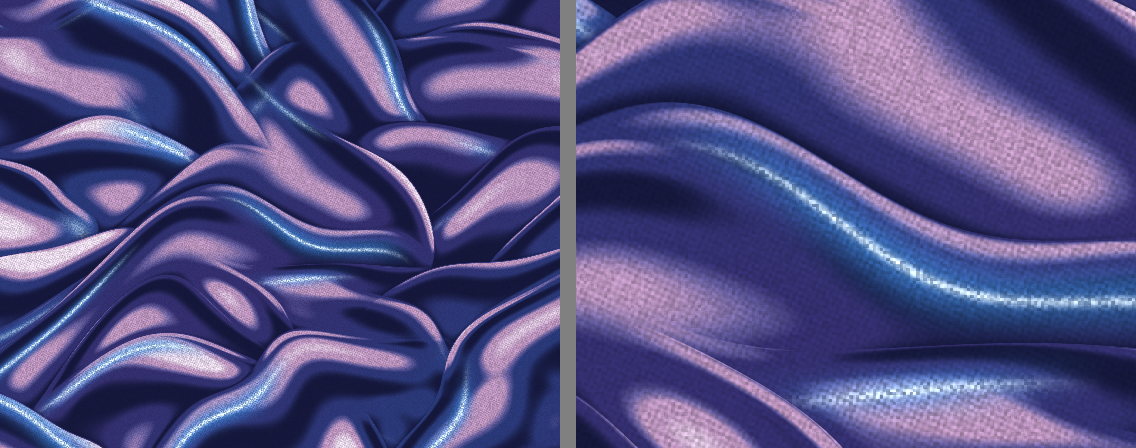
Left, the full canvas; right, a detail of the centre.
Reproduce this texture procedurally as a Shadertoy shader.

```glsl
// Draped iridescent satin: overlapping curved folds, painted back to front.
// Each fold has a crisp arched crest, soft ends, sheen bands that follow the
// crest, thin blue-white gloss streaks and a fine woven grain.

#define FOLD_COUNT 32
#define FOLD_LENGTH 0.56
#define FOLD_WIDTH 0.27
#define FOLD_TILT 1.15
#define SHEEN_BANDS 9.5
#define SHEEN_LEVEL 0.88
#define SHADOW_DEPTH 0.85
#define GLOSS_STRENGTH 0.95
#define WEAVE_FREQ 150.0
#define WEAVE_STRENGTH 0.20

const vec3 NAVY   = vec3(0.08, 0.09, 0.23);
const vec3 INDIGO = vec3(0.16, 0.22, 0.47);
const vec3 PLUM   = vec3(0.20, 0.18, 0.43);
const vec3 VIOLET = vec3(0.39, 0.36, 0.61);
const vec3 MAUVE  = vec3(0.72, 0.57, 0.73);
const vec3 PALE   = vec3(0.89, 0.83, 0.90);
const vec3 AZURE  = vec3(0.24, 0.50, 0.82);
const vec3 GLINT  = vec3(0.88, 0.95, 1.00);

float hash(float n) { return fract(sin(n * 127.1) * 4375.85); }

float hash2(vec2 c) { return fract(sin(dot(c, vec2(12.99, 78.23))) * 4375.85); }

mat2 rotation(float a) { return mat2(cos(a), -sin(a), sin(a), cos(a)); }

float bell(float x, float width) { return exp(-x * x / (width * width)); }

// Swirls the plane so that no crest stays straight
vec2 swirl(vec2 p) {
    p += 0.055 * sin(p.yx * vec2(5.3, 6.1) + vec2(0.7, 2.1));
    p += 0.022 * sin(p.yx * vec2(12.0, 10.0) + vec2(4.0, 1.3));
    return p;
}

// Paints one fold over cloth = (sheen, azure halo, white glint)
vec3 addFold(vec3 cloth, vec2 p, float id, float aspect) {
    float order = (id + 0.5) / float(FOLD_COUNT);
    float r1 = hash(id + 1.3), r2 = hash(id + 37.7), r3 = hash(id + 71.9);
    vec2 center = vec2(aspect * fract(id * 0.618 + 0.2), 1.14 - 1.08 * order);
    vec2 q = rotation(FOLD_TILT * (2.0 * r1 - 1.0)) * (p - center);

    // Bent crest line and depth below it
    q.x += 0.05 * sin(8.0 * q.y + 6.28 * r2);
    q.y += 0.045 * sin(7.0 * q.x + 6.28 * r3) + 0.012 * sin(17.0 * q.x + 6.28 * r1);
    float depth = -q.y - mix(0.2, 1.5, r2) * q.x * q.x;
    float width = FOLD_WIDTH * mix(0.65, 1.3, r3);
    float along = abs(q.x) / (FOLD_LENGTH * mix(0.7, 1.25, r1));
    float body = 1.0 - smoothstep(0.6, 1.0, along);

    // Shade cast on the cloth behind the crest
    cloth *= 1.0 - SHADOW_DEPTH * body * exp(-abs(depth) / 0.024);

    // Sheen bands, packed tighter near the crest as on a cylinder
    float u = clamp(depth / width, 0.0, 1.0);
    float phase = SHEEN_BANDS * sqrt(u) + 6.28 * r2
                + 1.0 * sin(5.0 * q.x + 6.28 * r3)
                + 0.4 * sin(19.0 * q.x + 14.0 * depth);
    float patches = SHEEN_LEVEL + 0.24 * sin(5.0 * q.x + 7.0 * q.y + 6.28 * r1);
    float sheen = (0.5 + 0.5 * sin(phase)) * patches;

    // Narrow lit rim where the cloth turns over the crest
    float rim = smoothstep(-0.2, 0.5, sin(5.0 * q.x + 6.28 * r1));
    sheen = max(sheen, 0.74 * rim * bell(depth - 0.007, 0.009));

    // Gloss streak running beside the crest
    float streak = depth - 0.020 - 0.03 * r1 - 0.008 * sin(9.0 * q.x + 6.28 * r2);
    float lit = smoothstep(-0.1, 0.8, sin(6.0 * q.x + 6.28 * r3));
    float halo = lit * bell(streak, 0.012 + 0.016 * r2);
    float glint = lit * bell(streak, 0.004 + 0.004 * r3);

    // Crisp crest in the middle, melting away at the ends and below
    float soft = 1.0 / iResolution.y + 0.05 * smoothstep(0.45, 1.0, along);
    float cover = smoothstep(-soft, soft, depth) * body
                * (1.0 - smoothstep(0.75, 1.15, depth / width));
    return mix(cloth, vec3(sheen, halo, glint), cover);
}

vec3 satinColor(float sheen, float plumShare) {
    vec3 c = mix(NAVY, mix(INDIGO, PLUM, plumShare), smoothstep(0.02, 0.22, sheen));
    c = mix(c, VIOLET, smoothstep(0.40, 0.54, sheen));
    c = mix(c, MAUVE, smoothstep(0.50, 0.63, sheen));
    return mix(c, PALE, smoothstep(0.72, 0.92, sheen));
}

void mainImage(out vec4 fragColor, in vec2 fragCoord) {
    vec2 uv = fragCoord / iResolution.y;
    vec2 p = swirl(uv);

    // Flat cloth beneath the folds
    float ground = 0.5 + 0.5 * sin(9.0 * p.x + 5.0 * p.y + 2.0 * sin(6.0 * p.y));
    vec3 cloth = vec3(0.8 * ground, 0.0, 0.0);
    for (int i = 0; i < FOLD_COUNT; i++) {
        cloth = addFold(cloth, p, float(i), iResolution.x / iResolution.y);
    }

    // Woven threads and sparkling grain, strongest where light falls
    vec2 thread = sin(6.28 * WEAVE_FREQ * rotation(0.35) * uv);
    float grain = hash2(floor(uv * 400.0)) - 0.5;
    float weave = WEAVE_STRENGTH * (0.45 * thread.x * thread.y + grain);
    float light = smoothstep(0.25, 0.7, cloth.x) + cloth.y;

    float plumShare = 0.5 + 0.5 * sin(4.0 * p.x - 5.0 * p.y + 1.0);
    vec3 color = satinColor(cloth.x, plumShare);
    color = mix(color, AZURE, GLOSS_STRENGTH * 0.85 * cloth.y);
    color = mix(color, GLINT, GLOSS_STRENGTH * cloth.z * (0.85 + 0.6 * grain));
    color *= 1.0 + weave * (0.5 + 0.6 * light);
    fragColor = vec4(clamp(color, 0.0, 1.0), 1.0);
}
```
